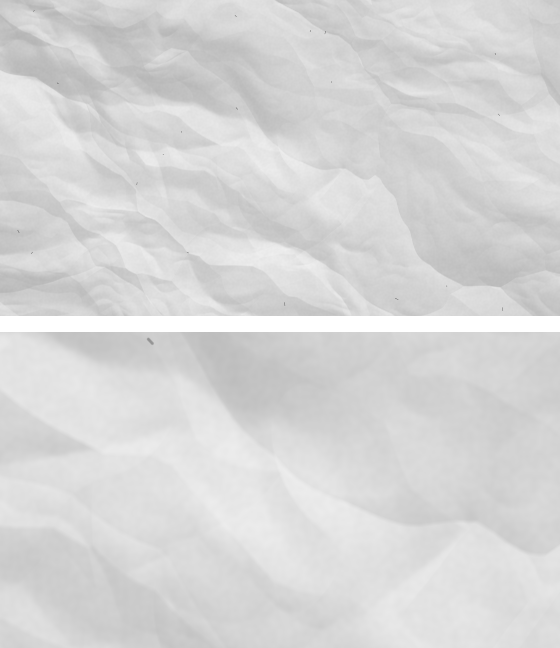
Top, the full canvas; bottom, a detail of the centre.
Write a Shadertoy shader that draws this texture.

```glsl
// Crumpled white paper under soft raking light.
// A height field of warped, ridged gradient noise plus angular cell facets is
// shaded by its slope toward the light; faint grain and tiny flecks lie on top.

const float MEAN_TONE    = 0.832;
const float CONTRAST     = 0.060;  // tone change per unit of slope
const float SLOPE_LIMIT  = 0.30;   // compression of steep slopes
const vec2  LIGHT_DIR    = vec2(0.30, 0.954);
const float CREASE_ANGLE = -0.52;  // main run of the creases, radians
const float CREASE_TURN  = 0.60;   // spread of directions between layers
const float STRETCH      = 0.55;   // scale along a crease, below 1 lengthens
const float FOLD_SCALE   = 2.3;    // broadest folds per canvas height
const float FACET_SCALE  = 4.2;
const float EDGE_WIDTH   = 0.0025; // half width of the slope sample
const float GRAIN        = 0.014;
const float FLECK_SCALE  = 13.0;
const float FLECK_SHARE  = 0.09;
const float FLECK_DARK   = 0.22;

vec2 hash2(vec2 p) {
    vec3 a = fract(p.xyx * vec3(0.1031, 0.1030, 0.0973));
    a += dot(a, a.yzx + 33.33);
    return fract((a.xx + a.yz) * a.zy);
}

float cornerRamp(vec2 cell, vec2 offset) {
    float angle = 6.2832 * hash2(cell).x;
    return dot(vec2(cos(angle), sin(angle)), offset);
}

float gradientNoise(vec2 p) {
    vec2 i = floor(p), f = fract(p), e = vec2(1.0, 0.0);
    vec2 u = f * f * f * (f * (f * 6.0 - 15.0) + 10.0);
    float low  = mix(cornerRamp(i, f), cornerRamp(i + e, f - e), u.x);
    float high = mix(cornerRamp(i + e.yx, f - e.yx), cornerRamp(i + 1.0, f - 1.0), u.x);
    return mix(low, high, u.y);
}

// Squared distance to the nearest cell point: bowls that meet in straight creases
float facets(vec2 p) {
    vec2 i = floor(p), f = fract(p);
    float nearest = 8.0;
    for (int y = -1; y <= 1; y++)
    for (int x = -1; x <= 1; x++) {
        vec2 cell = vec2(x, y);
        vec2 d = cell + hash2(i + cell + 71.0) - f;
        nearest = min(nearest, dot(d, d));
    }
    return nearest;
}

// Coordinates along and across a crease direction
vec2 creaseSpace(vec2 p, float angle) {
    vec2 along = vec2(cos(angle), sin(angle));
    return vec2(dot(p, along) * STRETCH, dot(p, vec2(-along.y, along.x)));
}

float paperHeight(vec2 p) {
    // Bend the sheet softly, then kink it
    p += 0.13 * vec2(gradientNoise(p * 1.9 + 5.0), gradientNoise(p * 1.9 + 47.0));
    p += 0.040 * vec2(abs(gradientNoise(p * 6.5 + 13.0)), abs(gradientNoise(p * 6.5 + 29.0)));

    float height = 0.0, scale = FOLD_SCALE, weight = 0.85;
    for (int i = 0; i < 4; i++) {
        float layer = float(i);
        float angle = CREASE_ANGLE + CREASE_TURN * sin(layer * 2.4);
        vec2 q = creaseSpace(p, angle) * scale + layer * 19.7;
        float presence = smoothstep(-0.35, 0.40, gradientNoise(q * 0.45 + 8.3));
        float n = gradientNoise(q);
        float roundness = mix(0.16, 0.012, presence);
        float ridge = sqrt(n * n + roundness * roundness);
        height += weight * mix(0.35, 1.3, presence) * ridge / scale;
        scale *= 2.05;
        weight *= 0.68;
    }

    // Angular facets, coarse and fine
    vec2 q = creaseSpace(p, CREASE_ANGLE) * FACET_SCALE;
    float presence = smoothstep(-0.3, 0.4, gradientNoise(q * 0.4 + 3.1));
    height -= 0.75 * mix(0.4, 1.2, presence) * facets(q) / FACET_SCALE;
    height += 0.42 * (1.1 - presence) * facets(q * 2.3 + 31.0) / (FACET_SCALE * 2.3);
    return height;
}

// Sparse short dark fibres, one at most in each grid cell
float fleck(vec2 p) {
    vec2 g = p * FLECK_SCALE, cell = floor(g);
    vec2 seed = hash2(cell + 113.0);
    vec2 d = fract(g) - mix(vec2(0.2), vec2(0.8), hash2(cell + 59.0));
    float angle = 6.2832 * seed.y;
    vec2 along = vec2(cos(angle), sin(angle));
    float reach = 0.01 + 0.05 * fract(seed.y * 7.0);
    d -= along * clamp(dot(d, along), -reach, reach);
    return step(seed.x, FLECK_SHARE) * (1.0 - smoothstep(0.006, 0.032, length(d)));
}

void mainImage(out vec4 fragColor, in vec2 fragCoord) {
    vec2 p = fragCoord / iResolution.y;
    vec2 uv = fragCoord / iResolution.xy;

    // Slope toward the light, calmer on the right
    vec2 probe = LIGHT_DIR * EDGE_WIDTH;
    float slope = (paperHeight(p - probe) - paperHeight(p + probe)) / (2.0 * EDGE_WIDTH);
    slope *= mix(1.15, 0.75, uv.x);
    float tone = MEAN_TONE + CONTRAST * slope / sqrt(1.0 + SLOPE_LIMIT * slope * slope);

    // Broad light: uneven, a little brighter in the lower middle
    vec2 fromGlow = uv - vec2(0.55, 0.42);
    tone += 0.05 * gradientNoise(p * 1.3 + 2.7) + 0.018 - 0.11 * dot(fromGlow, fromGlow);

    // Paper surface
    tone += GRAIN * (gradientNoise(p * 120.0) + 0.8 * gradientNoise(p * 47.0 + 9.0));
    tone -= FLECK_DARK * fleck(p);

    fragColor = vec4(vec3(clamp(tone, 0.0, 1.0)), 1.0);
}
```
